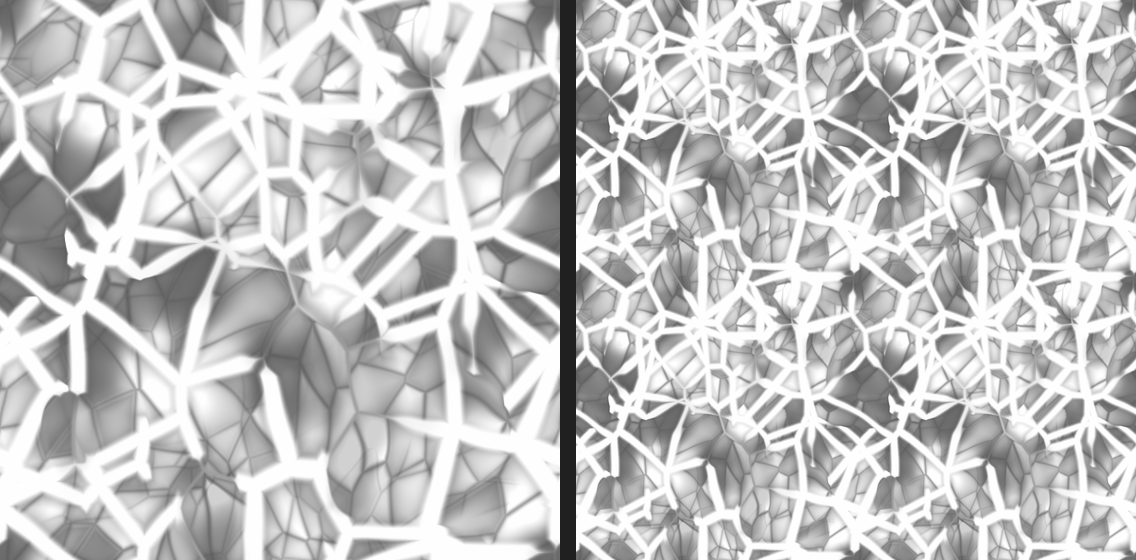
Left, the tile; right, the same tile 2 across and 2 down.
A Shadertoy shader for this texture map:

```glsl
// Tiling field of soft grey crystals parted by pale channels.
// Wrapping Voronoi cells form the crystals; each cell is cut into elongated,
// rotated facets with dark seams, then shaded by wrapping value noise.

const float TAU = 6.28318;
const vec3 PALE = vec3(0.995);

// Integer hash: three values in 0..1 for a lattice cell and a seed.
vec3 hash3(vec2 cell, float seed) {
    uvec3 v = uvec3(ivec3(vec3(cell, seed)));
    v = v * 1664525u + 1013904223u;
    v.x += v.y * v.z; v.y += v.z * v.x; v.z += v.x * v.y;
    v ^= v >> 16u;
    v.x += v.y * v.z; v.y += v.z * v.x; v.z += v.x * v.y;
    return vec3(v >> 16u) / 65535.0;
}

// Smooth value noise that wraps after "period" lattice steps.
float noise(vec2 p, float period, float seed) {
    vec2 g = p * period, c = floor(g), f = g - c;
    vec2 u = f * f * f * (f * (f * 6.0 - 15.0) + 10.0);
    vec2 e = vec2(0.0, 1.0);
    float a = hash3(mod(c, period), seed).x;
    float b = hash3(mod(c + e.yx, period), seed).x;
    float d = hash3(mod(c + e.xy, period), seed).x;
    float h = hash3(mod(c + e.yy, period), seed).x;
    return mix(mix(a, b, u.x), mix(d, h, u.x), u.y);
}

float fbm(vec2 p, float period, float seed) {
    return 0.65 * noise(p, period, seed) + 0.35 * noise(p, period * 2.0, seed + 1.0);
}

vec2 rotate(vec2 p, float angle) {
    float c = cos(angle), s = sin(angle);
    return vec2(c * p.x - s * p.y, s * p.x + c * p.y);
}

// Position of a cell's site relative to its lattice corner.
vec2 sitePoint(vec2 cell, vec2 period, float seed) {
    return 0.04 + 0.92 * hash3(mod(cell, period), seed).xy;
}

// x: distance to the cell edge, yz: offset from the site, w: cell hash.
vec4 voronoi(vec2 p, vec2 grid, vec2 period, float seed) {
    vec2 base = floor(p * grid), f = p * grid - base;
    vec2 site = vec2(0.0), cell = vec2(0.0);
    float best = 8.0, edge = 8.0;
    for (int j = -1; j <= 1; j++)
    for (int i = -1; i <= 1; i++) {
        vec2 o = vec2(i, j);
        vec2 r = o + sitePoint(base + o, period, seed) - f;
        float d = dot(r, r);
        if (d < best) { best = d; site = r; cell = o; }
    }
    for (int j = -2; j <= 2; j++)
    for (int i = -2; i <= 2; i++) {
        vec2 o = cell + vec2(i, j);
        vec2 r = o + sitePoint(base + o, period, seed) - f;
        vec2 n = r - site;
        if (dot(n, n) > 0.0001)
            edge = min(edge, dot(0.5 * (r + site), n) / length(n * grid));
    }
    return vec4(edge, -site / grid, hash3(mod(base + cell, period), seed).z);
}

// Darkness of one layer of tilted facets with soft seams.
float facets(vec2 q, vec2 grid, float seed, float seamWidth) {
    vec4 v = voronoi(q, grid, vec2(64.0), seed);
    vec2 tiltDir = rotate(vec2(1.0, 0.0), TAU * fract(v.w * 7.0));
    float tone = 0.30 * v.w * v.w + 2.6 * dot(v.yz, tiltDir);
    float seam = 0.23 * exp(-v.x / seamWidth) + 0.13 * exp(-pow(v.x / 0.003, 2.0));
    return mix(0.1, tone, smoothstep(0.0, 0.009, v.x)) + seam;
}

void mainImage(out vec4 fragColor, in vec2 fragCoord) {
    vec2 p = fragCoord / iResolution.xy;
    vec2 warp = vec2(noise(p, 9.0, 11.0), noise(p, 9.0, 12.0)) - 0.5;
    vec2 w = p + 0.018 * warp;

    // Main crystals, with extra cracks splitting off small shards.
    vec2 grid = vec2(6.0, 5.0);
    vec4 crystal = voronoi(w, grid, grid, 3.0);
    vec2 crackGrid = vec2(7.0, 6.0);
    float crack = voronoi(w, crackGrid, crackGrid, 8.0).x
                + 0.06 * smoothstep(0.36, 0.5, noise(p, 5.0, 21.0));
    float edge = min(crystal.x, crack);

    // Channel half width; smudges close the channel into a dark junction.
    float smudge = smoothstep(0.66, 0.86, noise(p, 8.0, 31.0));
    float halfWidth = mix(mix(0.003, 0.015, noise(p, 6.0, 41.0)), -0.012, smudge);
    float body = smoothstep(halfWidth, halfWidth + 0.014, edge);
    float rim = 0.40 * exp(-max(edge - halfWidth, 0.0) / 0.013);

    // Two facet layers, mostly upright, turned per crystal.
    float seed = floor(crystal.w * 900.0);
    float turn = 1.7 * (fract(crystal.w * 13.0) - 0.5);
    float seamWidth = mix(0.004, 0.016, noise(p, 10.0, 51.0));
    vec2 q = crystal.yz + 0.012 * warp.yx;
    float coarse = facets(rotate(q, turn), vec2(14.0, 7.0), seed, seamWidth);
    float fine = facets(rotate(q, turn + 0.5), vec2(19.0, 10.0), seed + 1000.0, 0.006);
    float fineShare = smoothstep(0.4, 0.75, noise(p, 7.0, 61.0));
    float inside = smoothstep(0.0, 0.007, crystal.x);
    float facetShade = mix(0.15, coarse + 0.6 * fineShare * fine, inside);

    // Broad shadows, then a soft limit on the darkest tones.
    float shadow = 0.5 * smoothstep(0.42, 0.85, fbm(p, 6.0, 71.0));
    float shade = body * max(facetShade + rim + shadow - 0.06, 0.0) + 0.18 * smudge;
    fragColor = vec4(PALE * (1.0 - 0.66 * tanh(shade / 0.66)), 1.0);
}
```
